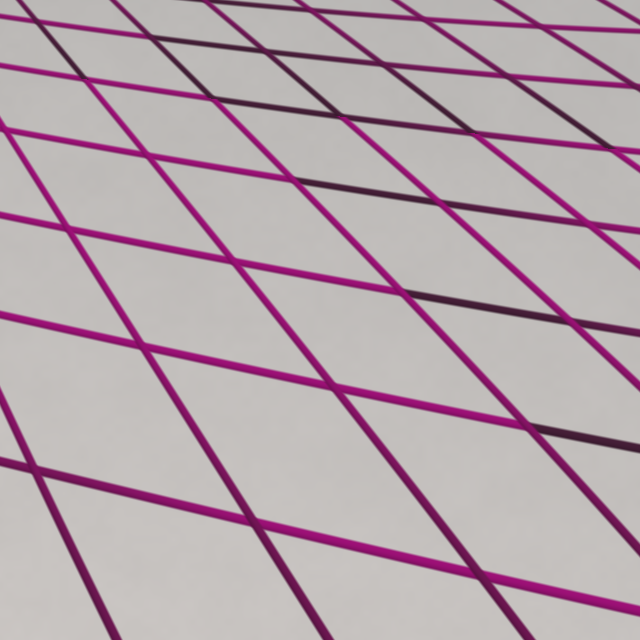
This pattern is drawn by a WebGL 1 fragment shader. Its source:

```glsl
precision highp float;
// A wire grid of magenta rods over a pale grey wall, seen in steep perspective.
// Two loops place gently bowed rods: shallow rows, then diagonal columns on top.
// Each rod is shaded across its width and darkens along part of its length.
uniform vec2 u_resolution;

float hash(vec2 p) {
  return fract(sin(dot(p, vec2(127.1, 311.7))) * 43758.5453);
}

float noise(vec2 p) {
  vec2 i = floor(p), f = fract(p);
  f = f * f * (3.0 - 2.0 * f);
  return mix(mix(hash(i), hash(i + vec2(1.0, 0.0)), f.x),
             mix(hash(i + vec2(0.0, 1.0)), hash(i + 1.0), f.x), f.y);
}

// Depth below the top edge and slope of row j at x; rows count upwards.
vec2 rowAt(float j, float x) {
  float t = 2.0 * x - 1.0;
  float middle = (0.8405 - 0.1342 * j) / (1.0 + 0.177 * j);
  middle += 0.0125 * exp(-3.0 * (j - 2.2) * (j - 2.2));
  float tilt = 0.1172 - 0.0124 * j;
  float bow = 0.0026 + 0.0014 * j;
  return vec2(middle + (tilt - bow * t) * t, 2.0 * tilt - 4.0 * bow * t);
}

// Horizontal place and slope of column k at depth y; columns count rightwards.
vec2 columnAt(float k, float y) {
  float top = -0.12 + 0.1523 * k - 0.026 * exp(-0.2 * (k - 4.4) * (k - 4.4));
  float lean = 0.634 + 0.21 * k - 0.0075 * k * k;
  float bow = 0.0384 * k;
  return vec2(top + (lean - bow * y) * y, lean - 2.0 * bow * y);
}

// Lays a rod over the base; side is the signed distance from its axis.
vec3 drawRod(vec3 base, float side, float halfWidth, vec3 paint) {
  float soft = max(0.0026, 0.8 / min(u_resolution.x, u_resolution.y));
  float cover = 1.0 - smoothstep(halfWidth - soft, halfWidth + soft, abs(side));
  float across = clamp(side / halfWidth, -1.0, 1.0);
  float light = 1.04 - 0.14 * across - 0.12 * across * across;
  return mix(base, paint * light, cover);
}

void main() {
  vec2 p = gl_FragCoord.xy / u_resolution;
  p.y = 1.0 - p.y;

  vec3 bright = vec3(0.57, 0.06, 0.43);
  vec3 dim = vec3(0.39, 0.08, 0.29);
  vec3 dark = vec3(0.25, 0.11, 0.20);

  // Wall: lighter towards the lower left, with faint blotches
  vec3 color = mix(vec3(0.728, 0.718, 0.710), vec3(0.785, 0.768, 0.757),
                   clamp(0.15 + 0.9 * p.y - 0.2 * p.x, 0.0, 1.0));
  color += 0.012 * (noise(p * vec2(14.0, 18.0)) - 0.5);
  color += 0.008 * (noise(p * 70.0) - 0.5);

  // Rows: darkest just right of the third column that reaches the top edge
  float pastColumn = p.x - columnAt(2.0, p.y).x;
  float rowShade = step(0.0, pastColumn) * (1.0 - smoothstep(0.13, 0.55, pastColumn));
  for (int n = 0; n < 7; n++) {
    float j = float(n);
    vec2 row = rowAt(j, p.x);
    float side = (p.y - row.x) / sqrt(1.0 + row.y * row.y);
    float lowLeft = (1.0 - smoothstep(0.0, 0.45, p.x)) * smoothstep(0.6, 0.75, p.y);
    vec3 paint = mix(bright, dim, max(0.8 * lowLeft, 0.35 * smoothstep(3.0, 6.0, j)));
    paint = mix(paint, dark, rowShade);
    color = drawRod(color, side, 0.0036 + 0.0048 * p.y, paint);
  }

  // Columns: darkest just above the fifth row, dimmer again at the bottom
  float aboveRow = rowAt(4.0, p.x).x - p.y;
  float columnShade = step(0.0, aboveRow) * (1.0 - 0.65 * smoothstep(0.03, 0.15, aboveRow));
  for (int n = 0; n < 9; n++) {
    float k = float(n) - 1.0;
    vec2 column = columnAt(k, p.y);
    float side = (column.x - p.x) / sqrt(1.0 + column.y * column.y);
    vec3 paint = mix(bright, dim, smoothstep(0.4, 0.95, p.y));
    paint = mix(paint, dark, columnShade);
    color = drawRod(color, side, 0.0036 + 0.0038 * p.y, paint);
  }

  gl_FragColor = vec4(color, 1.0);
}
```
